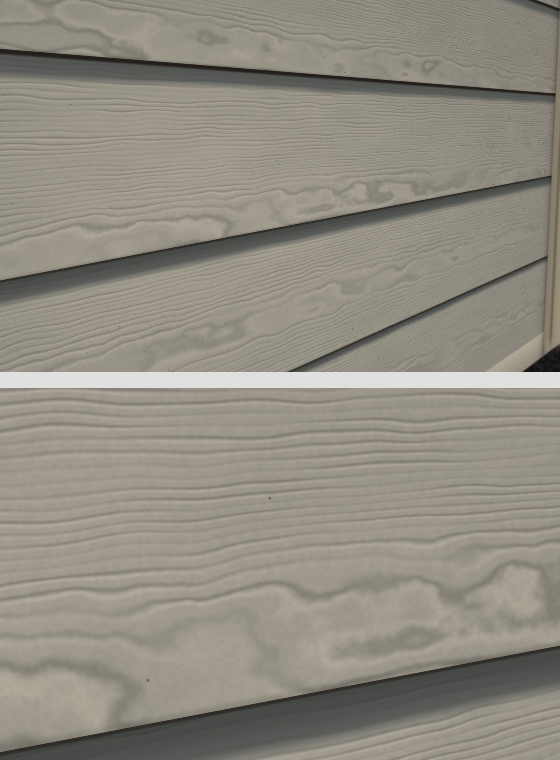
Top, the full canvas; bottom, a detail of the centre.
Give the GLSL for this texture, as a Shadertoy shader.

```glsl
const vec3 PAINT_LIGHT = vec3(0.62, 0.60, 0.55);
const vec3 PAINT_MID = vec3(0.53, 0.51, 0.47);
const vec3 SHADE_COOL = vec3(0.35, 0.36, 0.35);
const vec3 SHADE_DEEP = vec3(0.25, 0.26, 0.25);
const vec3 GAP_DARK = vec3(0.13, 0.11, 0.09);
const vec3 TRIM = vec3(0.58, 0.54, 0.46);
const vec3 SILL = vec3(0.69, 0.66, 0.59);
const vec2 VANISH = vec2(2.30, 0.682);  // where the board edges converge
const float TOP_SLOPE = 0.368;          // slope of the highest edge
const float SILL_START = 3.97;          // in board heights below that edge
const float SILL_END = 4.29;
const float GRAIN_LINES = 38.0;         // grooves per board
const float GRAIN_DEPTH = 0.17;

float hash(vec2 p) {
    vec3 q = fract(vec3(p.xyx) * 0.1031);
    q += dot(q, q.yzx + 33.33);
    return fract((q.x + q.y) * q.z);
}

float noise(vec2 p) {
    vec2 i = floor(p), f = fract(p);
    f = f * f * (3.0 - 2.0 * f);
    return mix(mix(hash(i), hash(i + vec2(1, 0)), f.x),
               mix(hash(i + vec2(0, 1)), hash(i + vec2(1, 1)), f.x), f.y);
}

float fbm(vec2 p) {
    float sum = 0.0, gain = 0.5;
    for (int i = 0; i < 4; i++) {
        sum += gain * noise(p);
        p = p * 2.03 + 17.3;
        gain *= 0.5;
    }
    return sum;
}

// Wall coordinates: x along the boards, y counts boards downward
vec2 wallCoord(vec2 p) {
    float depth = max(VANISH.x - p.x, 0.2);
    float t = TOP_SLOPE - (p.y - VANISH.y) / depth;
    return vec2(5.1 / depth, t * (3.37 + 0.38 * t));
}

// Embossed wood grain: dense grooves that open into loose arches
float woodGrain(float u, float w, float board, float pixel) {
    vec2 seed = vec2(board * 13.7, board * 7.1);
    float center = board < 1.5 ? 0.84 : 0.46;
    float loose = exp(-pow((w - center) / 0.20, 2.0));
    float phase = GRAIN_LINES * w - 9.0 * smoothstep(center - 0.24, center + 0.24, w);
    phase += 1.8 * fbm(vec2(u * 1.6, w * 4.0) + seed);
    phase += 0.7 * noise(vec2(u * 9.0, w * 14.0) + seed);
    phase += loose * (5.0 * noise(vec2(u * 0.9, w * 3.0) + seed)
                    + 0.8 * fbm(vec2(u * 14.0, w * 12.0)));

    float line = floor(phase), f = fract(phase);
    float blur = min(pixel * GRAIN_LINES * 0.45, 0.3);
    float width = 0.13 + 0.3 * blur;
    float groove = exp(-pow((f - 0.42) / width, 2.0));
    float lip = exp(-pow((f - 0.72) / width, 2.0));
    float strength = mix(0.25, 1.0, smoothstep(0.2, 0.75, noise(vec2(u * 3.5, line * 5.3) + seed)));
    return (0.55 * lip - groove) * strength * (1.0 - 1.8 * blur);
}

void mainImage(out vec4 fragColor, in vec2 fragCoord) {
    vec2 p = fragCoord / iResolution.y;
    float texel = 1.0 / iResolution.y;
    vec2 wall = wallCoord(p);
    float pixel = max(fwidth(wall.y), 0.0005);
    float board = floor(wall.y), w = fract(wall.y);

    // Painted board with broad light falloff
    float glow = 1.0 - smoothstep(0.15, 1.15, length((p - vec2(0.5, 0.42)) * vec2(0.85, 1.1)));
    vec3 color = mix(PAINT_MID, PAINT_LIGHT, glow);
    float grain = woodGrain(wall.x, w, board, pixel);
    color *= 1.0 + GRAIN_DEPTH * grain;
    color *= 0.97 + 0.06 * fbm(wall * vec2(4.0, 7.0));
    color *= 0.98 + 0.04 * noise(p * 260.0);

    // Small dirt specks
    vec2 cell = floor(p * 45.0);
    vec2 spot = vec2(hash(cell + 3.1), hash(cell + 8.7)) * 0.6 + 0.2;
    float speck = 1.0 - smoothstep(0.03, 0.09, length(fract(p * 45.0) - spot));
    color *= 1.0 - 0.3 * speck * step(0.975, hash(cell));

    // Shadow cast by the board above
    float reach = board > 2.5 ? 0.07 : 0.12;
    reach += 0.012 * (noise(vec2(wall.x * 5.0, board)) - 0.5);
    float shadow = 1.0 - smoothstep(reach * 0.72 - pixel, reach * 1.08 + pixel, w);
    vec3 shade = mix(SHADE_DEEP, SHADE_COOL, smoothstep(0.0, reach, w));
    shade = mix(shade, SHADE_COOL, board < 1.5 ? 0.5 : 0.0) * (1.0 + 0.07 * grain);
    color = mix(color, shade, shadow * 0.94);

    // Dark gap under each lower edge, with a worn rim above it
    float d = w < 0.5 ? w : w - 1.0;
    float gapWidth = board < 1.5 ? 0.022 : 0.007;
    float gap = smoothstep(-pixel, 0.0, d) * (1.0 - smoothstep(gapWidth * 0.5, gapWidth + pixel, d));
    color *= 1.0 - 0.12 * smoothstep(-0.02, -0.004, d) * step(d, 0.0);
    color = mix(color, GAP_DARK, gap * (board < 1.5 ? 0.95 : 0.6));

    // Sill and the dark ground below it
    float sill = smoothstep(-pixel, pixel, wall.y - SILL_START);
    float across = clamp((wall.y - SILL_START) / (SILL_END - SILL_START), 0.0, 1.0);
    color = mix(color, SILL * (1.0 - 0.2 * across), sill);
    float ground = smoothstep(-pixel, pixel, wall.y - SILL_END);
    color = mix(color, vec3(0.05) + 0.08 * noise(p * 150.0), ground);

    // Upright corner trim
    float side = p.x - (1.462 + 0.049 * (p.y - 0.1));
    float post = smoothstep(-texel, texel, side) * smoothstep(0.05, 0.10, p.y);
    float fold = exp(-pow((side - 0.019) / 0.004, 2.0));
    color *= 1.0 - 0.35 * exp(-abs(side) / 0.006) * (1.0 - ground);
    color = mix(color, TRIM * (0.88 + 4.0 * clamp(side, 0.0, 0.04) - 0.25 * fold), post);

    fragColor = vec4(clamp(color, 0.0, 1.0), 1.0);
}
```
